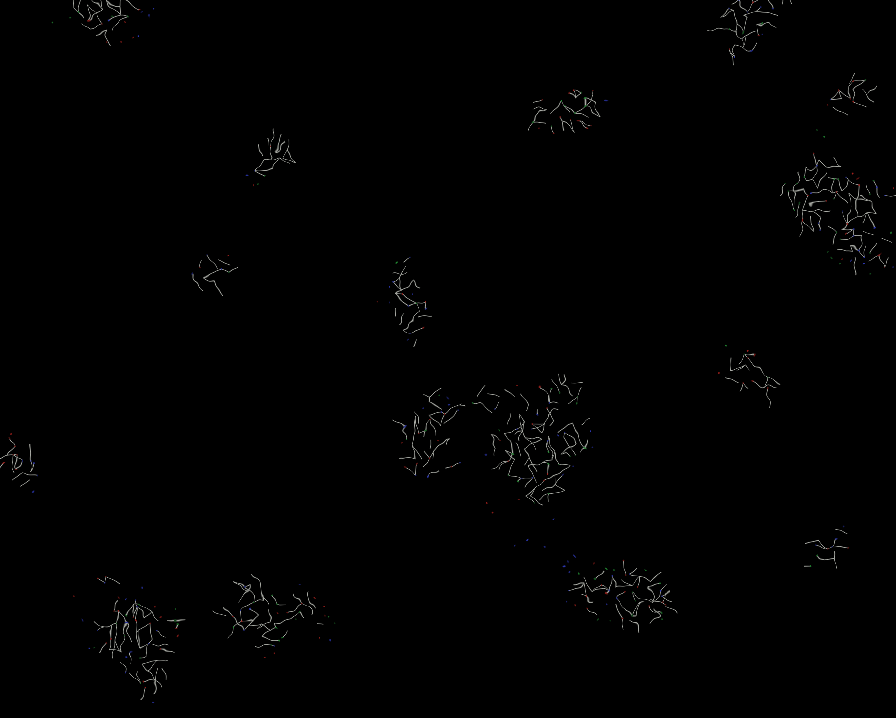
A WebGL 2 fragment shader for this pattern:

```glsl
#version 300 es
precision highp float;
// Scattered clumps of thin, pale, branching threads on black, flecked with
// red, green and blue specks. Each clump is a ragged ellipse cut out of a
// jittered lattice whose nodes each send a link or two to a random neighbour.

uniform vec2 u_resolution;
out vec4 fragColor;

vec3 hash3(vec3 p) {
    p = fract(p * vec3(0.1031, 0.1030, 0.0973));
    p += dot(p, p.yxz + 33.33);
    return fract((p.xxy + p.yxx) * p.zyx);
}

// Smooth value noise with two independent channels
vec2 noise2(vec2 p) {
    vec2 i = floor(p), f = fract(p);
    f = f * f * (3.0 - 2.0 * f);
    vec2 low = mix(hash3(vec3(i, 7.0)).xy, hash3(vec3(i + vec2(1, 0), 7.0)).xy, f.x);
    vec2 high = mix(hash3(vec3(i + vec2(0, 1), 7.0)).xy, hash3(vec3(i + 1.0, 7.0)).xy, f.x);
    return mix(low, high, f.y);
}

float segmentDistance(vec2 p, vec2 a, vec2 b) {
    vec2 ab = b - a;
    return length(p - a - ab * clamp(dot(p - a, ab) / dot(ab, ab), 0.0, 1.0));
}

// Lattice node, in cell units
vec2 node(vec2 cell, float seed) {
    return cell + 0.1 + 0.8 * hash3(vec3(cell + 100.0, seed)).xy;
}

float coverage(float dist, float halfWidth) {
    float pixel = 1.0 / u_resolution.y;
    return 1.0 - smoothstep(halfWidth - 0.5 * pixel, halfWidth + 0.5 * pixel, dist);
}

// Adds one clump around the origin to the thread cover and the speck colour
void drawClump(vec2 p, float radius, float seed, inout float thread, inout vec4 speck) {
    const float spacing = 0.0125;
    vec2 q = p / spacing;
    vec2 home = floor(q);
    for (int y = -1; y <= 1; y++) {
        for (int x = -1; x <= 1; x++) {
            vec2 cell = home + vec2(x, y);
            vec2 start = node(cell, seed);
            float reach = length(start * spacing / vec2(1.3, 0.75)) / radius;
            float edge = 0.55 + 0.75 * hash3(vec3(floor(cell / 3.0) + 60.0, seed + 3.0)).x;

            // Threads: a main link, and sometimes a second that closes loops
            for (int k = 0; k < 2; k++) {
                vec3 rnd = hash3(vec3(cell + 200.0, seed + 11.0 + float(k)));
                float angle = (floor(rnd.x * 4.0) - 1.0) * 0.7854;
                vec2 stride = round(vec2(cos(angle), sin(angle)));
                if (reach < edge && rnd.y < (k == 0 ? 0.8 : 0.25)) {
                    float dist = segmentDistance(q, start, node(cell + stride, seed));
                    thread = max(thread, coverage(dist * spacing, 0.0004));
                }
            }

            // Specks sit on nodes and spill a little past the threads
            vec3 pick = hash3(vec3(cell + 300.0, seed + 17.0));
            if (reach < edge * 1.2 && pick.x < 0.4) {
                vec3 tint = pick.y < 0.35 ? vec3(0.75, 0.15, 0.13)
                          : pick.y < 0.7 ? vec3(0.2, 0.25, 0.8) : vec3(0.15, 0.6, 0.22);
                float cover = coverage(length(q - start) * spacing, 0.0011);
                if (cover > speck.a) speck = vec4(tint * mix(0.4, 0.9, pick.z), cover);
            }
        }
    }
}

void main() {
    vec2 uv = gl_FragCoord.xy / u_resolution.y;
    float aspect = u_resolution.x / u_resolution.y;

    // A fine warp makes the straight links wriggle
    vec2 warped = uv + 0.0065 * (noise2(uv * 100.0) - 0.5);

    float thread = 0.0;
    vec4 speck = vec4(0.0);
    for (int i = 0; i < 18; i++) {
        float id = float(i) + 1.0;
        vec3 rnd = hash3(vec3(id, id * 3.0, 41.0));
        vec2 center = fract(id * vec2(0.7549, 0.5698) + 0.2 * rnd.xy) * vec2(aspect, 1.0);
        vec2 p = warped - center;
        float radius = mix(0.024, 0.078, rnd.z * rnd.z);
        if (length(p) > 2.2 * radius + 0.02) continue;
        float turn = 6.2832 * hash3(vec3(id, 5.0, 23.0)).x;
        p = mat2(cos(turn), sin(turn), -sin(turn), cos(turn)) * p;
        drawClump(p, radius, id * 29.0, thread, speck);
    }

    vec3 color = vec3(0.76, 0.77, 0.74) * thread;
    fragColor = vec4(mix(color, speck.rgb, speck.a), 1.0);
}
```
